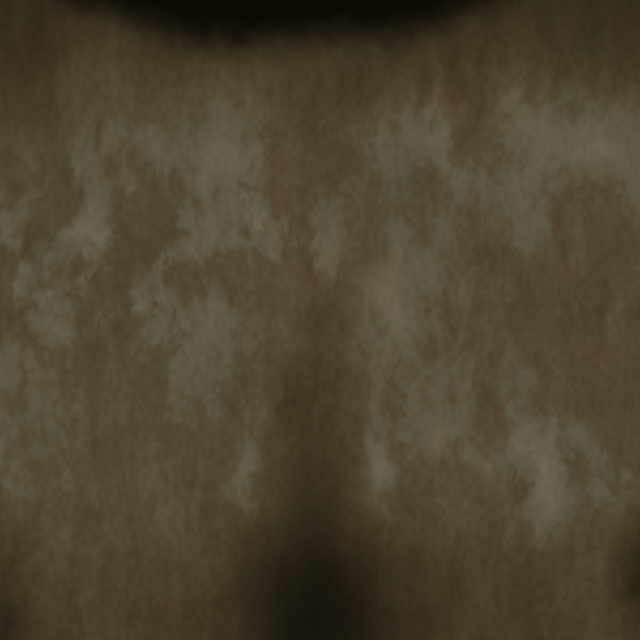
Give the GLSL for this texture, as a three.js fragment shader.

```glsl
// Draws a dim, weathered brown cloth with pale cloudy stains, faint vertical wear and dark scorched edges.
varying vec2 vUv;

// Colour ramp, each stop placed at a tone equal to its red value
const vec3 SOOT  = vec3(0.04, 0.035, 0.01);
const vec3 UMBER = vec3(0.19, 0.16, 0.105);
const vec3 BROWN = vec3(0.27, 0.225, 0.152);
const vec3 EARTH = vec3(0.33, 0.285, 0.207);
const vec3 STONE = vec3(0.36, 0.332, 0.262);
const vec3 ASH   = vec3(0.44, 0.405, 0.338);

const float BASE_TONE    = 0.326;
const float MOTTLE       = 0.07;   // broad uneven dirt
const float STAIN        = 0.11;   // lift of the pale stains
const float WEAR         = 0.055;  // short vertical streaks
const float BLOTCH       = 0.055;  // small smudges
const float GRAIN        = 0.026;  // fine weave
const float TINT         = 0.02;   // drift between warm and green
const float AXIS_X       = 0.49;   // middle of the dark central column
const vec2  STAIN_SCALE  = vec2(13.0, 9.0);
const vec2  WEAR_SCALE   = vec2(52.0, 8.0);
const vec2  BLOTCH_SCALE = vec2(34.0, 24.0);
const vec2  GRAIN_SCALE  = vec2(150.0, 105.0);
const mat2  OCTAVE_TURN  = mat2(1.6, 1.2, -1.2, 1.6);

float hash(vec2 p) {
  vec3 q = fract(p.xyx * 0.1031);
  q += dot(q, q.yzx + 33.33);
  return fract((q.x + q.y) * q.z);
}

float noise(vec2 p) {
  vec2 cell = floor(p);
  vec2 f = fract(p);
  f = f * f * (3.0 - 2.0 * f);
  float low = mix(hash(cell), hash(cell + vec2(1.0, 0.0)), f.x);
  float high = mix(hash(cell + vec2(0.0, 1.0)), hash(cell + vec2(1.0)), f.x);
  return mix(low, high, f.y);
}

// Layered noise centred on zero
float fbm(vec2 p) {
  float sum = 0.0;
  float weight = 0.46;
  for (int i = 0; i < 5; i++) {
    sum += weight * (noise(p) - 0.5);
    p = OCTAVE_TURN * p + 17.3;
    weight *= 0.56;
  }
  return sum;
}

// Soft elliptical spot, 1 at its centre
float spot(vec2 p, vec2 centre, vec2 radius) {
  vec2 d = (p - centre) / radius;
  return exp(-dot(d, d));
}

// Where pale stains may gather, with a diagonal smear falling to the middle
float stainArea(vec2 p) {
  float area = spot(p, vec2(0.17, 0.57), vec2(0.24, 0.18));
  area += 0.85 * spot(p, vec2(0.82, 0.28), vec2(0.18, 0.12));
  area += 0.65 * spot(p, vec2(0.82, 0.76), vec2(0.25, 0.13));
  area += 0.6 * spot(p, vec2(0.63, 0.52), vec2(0.05, 0.07));
  vec2 along = vec2(0.53, -0.85);
  vec2 d = p - vec2(0.44, 0.64);
  vec2 smear = vec2(dot(d, along), dot(d, vec2(-along.y, along.x)));
  return area + 0.9 * spot(smear, vec2(0.0), vec2(0.15, 0.06));
}

// Darkening of the central column, corners and borders
float shade(vec2 p) {
  float dark = 0.18 * spot(p, vec2(AXIS_X, 0.03), vec2(0.135, 0.15));
  dark += 0.075 * spot(p, vec2(AXIS_X, 0.29), vec2(0.075, 0.21));
  dark += 0.05 * spot(p, vec2(0.51, 0.76), vec2(0.08, 0.14));
  dark += 0.15 * spot(p, vec2(1.02, 0.11), vec2(0.05, 0.1));
  dark += 0.1 * spot(p, vec2(0.0, 0.02), vec2(0.05, 0.14));
  dark += 0.11 * smoothstep(0.76, 1.0, p.y);
  return dark + 0.04 * (1.0 - smoothstep(0.0, 0.26, p.y));
}

vec3 blend(vec3 from, vec3 start, vec3 end, float tone) {
  return mix(from, end, clamp((tone - start.r) / (end.r - start.r), 0.0, 1.0));
}

void main() {
  vec2 p = vUv;
  vec2 warp = vec2(fbm(p * 9.0 + 3.1), fbm(p * 9.0 + 41.7));
  vec2 q = p + 0.06 * warp;

  // Broad dirt and shadow
  float tone = BASE_TONE - shade(q) + MOTTLE * fbm(p * vec2(5.0, 3.5) + 9.0);

  // Cloudy stains and the pale drips beside the column and at the left
  float cloud = smoothstep(-0.1, 0.2, fbm(q * STAIN_SCALE + 25.0));
  tone += STAIN * cloud * stainArea(q);
  vec2 mirrored = vec2(abs(q.x - AXIS_X) - 0.06 * (0.4 - q.y), q.y);
  float drip = spot(mirrored, vec2(0.105, 0.24), vec2(0.022, 0.1));
  tone += 0.06 * (0.4 + cloud) * (drip + spot(q, vec2(0.02, 0.25), vec2(0.022, 0.1)));

  // Wear, smudges and weave, fainter where it is dark
  float light = smoothstep(0.03, 0.33, tone);
  float detail = WEAR * fbm(q * WEAR_SCALE + 5.0) + BLOTCH * fbm(q * BLOTCH_SCALE + 80.0);
  tone += light * (detail + GRAIN * (noise(p * GRAIN_SCALE) - 0.5));

  // Scorched arc hanging from the top
  float arcEdge = 0.928 + 0.65 * (p.x - 0.45) * (p.x - 0.45);
  float scorch = smoothstep(-0.05, 0.045, p.y - arcEdge + 0.08 * warp.y);
  tone = mix(tone, 0.05, scorch);

  vec3 colour = blend(SOOT, SOOT, UMBER, tone);
  colour = blend(colour, UMBER, BROWN, tone);
  colour = blend(colour, BROWN, EARTH, tone);
  colour = blend(colour, EARTH, STONE, tone);
  colour = blend(colour, STONE, ASH, tone);
  float drift = light * (1.0 - scorch) * TINT * fbm(p * vec2(16.0, 7.0) + 60.0);
  gl_FragColor = vec4(colour + drift * vec3(-1.0, 0.5, 0.8), 1.0);
}
```
